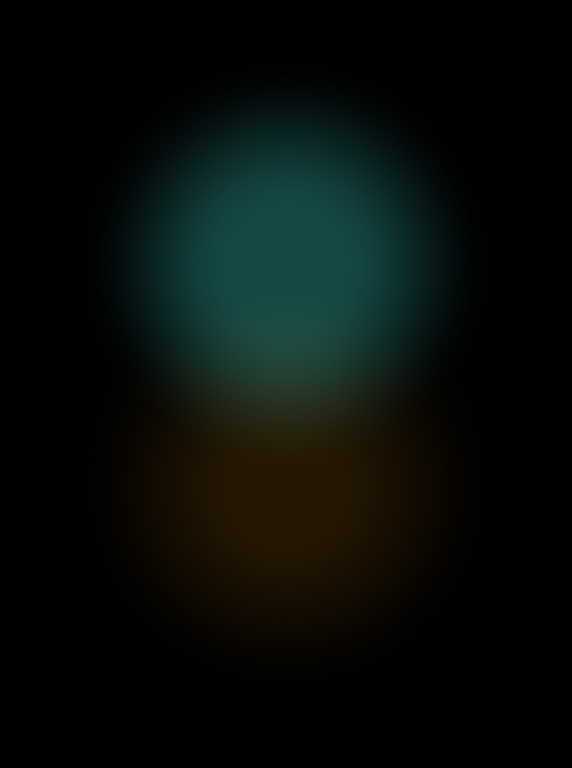
Write a Shadertoy shader that draws this background.

```glsl
// Two soft round lights on black: a teal one above and a dim amber one below.
// Each is a smooth radial falloff with a faint wide halo; the lights add where
// they overlap, and a fine hash dither keeps the dark gradients free of bands.

float hash(vec2 p) {
    return fract(sin(dot(p, vec2(127.1, 311.7))) * 43758.5453);
}

// Brightness of a blurred disc that fades from the inner to the outer radius
float softDisc(vec2 p, vec2 center, float inner, float outer) {
    float r = length(p - center);
    float core = 1.0 - smoothstep(inner, outer, r);
    float halo = exp(-r * r / 0.045);
    return mix(core, halo, 0.04);
}

void mainImage(out vec4 fragColor, in vec2 fragCoord) {
    // Centered coordinates, one unit per canvas height
    vec2 p = (fragCoord - 0.5 * iResolution.xy) / iResolution.y;

    // Teal light above, amber light below
    vec3 teal = vec3(0.075, 0.282, 0.268);
    vec3 amber = vec3(0.142, 0.087, 0.008);
    vec3 color = teal * softDisc(p, vec2(0.0, 0.155), 0.07, 0.27);
    color += amber * softDisc(p, vec2(0.0, -0.135), 0.05, 0.28);

    // Dither by less than one output level
    color += (hash(fragCoord) - 0.5) / 255.0;

    fragColor = vec4(max(color, 0.0), 1.0);
}
```
